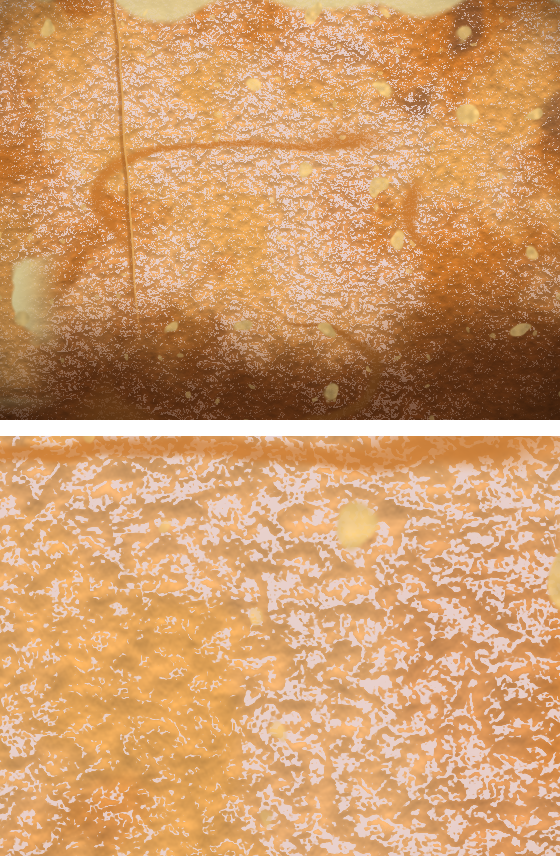
Top: the whole. Bottom: its middle third, enlarged.
A Shadertoy shader for this texture:

```glsl
// Glossy wrinkled caramel glaze with nut chips, pale dough and cool glints.

const vec3 BURNT  = vec3(0.35, 0.18, 0.07);
const vec3 AMBER  = vec3(0.81, 0.48, 0.18);
const vec3 HONEY  = vec3(0.91, 0.69, 0.39);
const vec3 HAZE   = vec3(0.88, 0.67, 0.50);
const vec3 GLINT  = vec3(0.91, 0.83, 0.83);
const vec3 NUT    = vec3(0.95, 0.81, 0.51);
const vec3 DOUGH  = vec3(0.90, 0.84, 0.62);
const vec3 STAIN  = vec3(0.45, 0.29, 0.20);
const vec2 LIGHT_CENTRE = vec2(0.68, 0.62);
const vec2 MIRROR_SLOPE = vec2(0.02, 0.045);
const float WRINKLE_SCALE = 62.0;
const float SLOPE_STEP = 0.0035;

float hash(vec2 p) {
    vec3 q = fract(vec3(p.xyx) * 0.1031);
    q += dot(q, q.yzx + 33.33);
    return fract((q.x + q.y) * q.z);
}

float noise(vec2 p) {
    vec2 i = floor(p), f = fract(p);
    f = f * f * (3.0 - 2.0 * f);
    return mix(mix(hash(i), hash(i + vec2(1, 0)), f.x),
               mix(hash(i + vec2(0, 1)), hash(i + vec2(1, 1)), f.x), f.y);
}

float fbm(vec2 p) {
    float sum = 0.0, amp = 0.53;
    for (int i = 0; i < 4; i++) {
        sum += amp * noise(p);
        p = mat2(1.6, 1.2, -1.2, 1.6) * p + 17.3;
        amp *= 0.5;
    }
    return sum;
}

// Fine surface height, nearly the same in every direction
float wrinkles(vec2 p) {
    return fbm(p * vec2(0.92, 1.05) * WRINKLE_SCALE);
}

// Scattered lumpy chips, one candidate per grid cell
float chips(vec2 p, float cell, float radius, float share) {
    vec2 id = floor(p / cell);
    vec2 jitter = vec2(hash(id + 3.1), hash(id + 8.7)) - 0.5;
    vec2 d = p - (id + 0.5 + 0.5 * jitter) * cell;
    float a = 6.2832 * hash(id + 21.4);
    d = mat2(cos(a), sin(a), -sin(a), cos(a)) * d;
    d.y *= 1.0 + 0.9 * hash(id + 5.9);
    float size = radius * mix(0.6, 1.0, hash(id + 13.2));
    float lump = (noise(p * 1.4 / radius) - 0.5) * 0.9 * size;
    float edge = 0.15 * radius + 0.001;
    return step(hash(id + 40.6), share) * smoothstep(edge, -edge, length(d) + lump - size);
}

// Thin smooth folds, mostly sideways with a slight tilt
float veins(vec2 p, float tilt, float seed) {
    p.y -= tilt * p.x;
    float ridge = abs(noise(p * vec2(1.7, 5.5) + seed) - 0.5);
    return smoothstep(0.04, 0.008, ridge) * smoothstep(0.40, 0.62, noise(p * 3.5 + seed + 31.0));
}

void mainImage(out vec4 fragColor, in vec2 fragCoord) {
    vec2 p = fragCoord / iResolution.y;
    float right = iResolution.x / iResolution.y;
    vec2 warp = vec2(fbm(p * 7.0), fbm(p * 7.0 + 50.0)) - 0.5;
    vec2 q = p + 0.14 * warp;
    float patches = fbm(q * 4.6 + 9.0);

    // Flash lighting: bright middle, dark lower edge and corners
    vec2 away = (p - LIGHT_CENTRE) * vec2(1.1, 1.3);
    float pool = exp(-1.9 * dot(away, away));
    float light = smoothstep(0.02, 0.37, p.y + 0.12 * warp.y - 0.20 * away.x * away.x);
    light *= mix(0.72, 1.0, smoothstep(0.1, 0.75, pool));

    // Glaze body
    vec3 col = mix(BURNT, AMBER, light);
    float thin = smoothstep(0.42, 0.66, patches + 0.10 * pool);
    col = mix(col, HONEY, 0.75 * thin * light);
    float gloss = smoothstep(0.28, 0.66, fbm(q * 6.5 + 70.0) + 0.24 * (pool - 0.5));
    col = mix(col, HAZE, 0.55 * gloss * light);

    // Dark stains toward the upper right
    float stain = smoothstep(0.60, 0.85, noise(q * 9.0 + 2.0));
    stain *= smoothstep(0.7, 1.0, p.x) * smoothstep(0.55, 0.72, p.y);
    col = mix(col, STAIN, 0.6 * stain);

    // Folds
    vec2 v = p + 0.05 * warp;
    float fold = max(veins(v, 0.12, 4.0), veins(v, -0.06, 23.0));
    col = mix(col, AMBER * mix(0.5, 0.97, light), 0.75 * fold);

    // Bare dough at the left and top edges
    float leftEdge = smoothstep(0.17, 0.02, p.x) * smoothstep(0.60, 0.42, p.y) * smoothstep(0.0, 0.12, p.y);
    float topEdge = smoothstep(0.975, 1.0, p.y + 0.12 * (noise(p.xx * 5.0) - 0.6));
    col = mix(col, HONEY * 0.88, 0.6 * leftEdge);
    float dough = leftEdge * smoothstep(0.45, 0.60, noise(q * 9.0 + 12.0)) + 0.85 * topEdge;
    dough = clamp(dough, 0.0, 1.0);
    col = mix(col, DOUGH * mix(0.8, 1.0, light), dough);

    // Nut chips and crumbs
    float nut = max(chips(p, 0.17, 0.026, 0.40), 0.7 * chips(p + 5.0, 0.075, 0.009, 0.30));
    float grain = 0.88 + 0.24 * noise(p * 90.0);
    col = mix(col, NUT * grain * mix(0.68, 1.0, light), 0.8 * nut);

    // Glints sit where the surface slope mirrors the flash
    vec2 s = p + 0.02 * warp;
    float h = wrinkles(s);
    vec2 slope = vec2(wrinkles(s + vec2(SLOPE_STEP, 0.0)), wrinkles(s + vec2(0.0, SLOPE_STEP))) - h;
    float bare = (1.0 - 0.8 * fold) * (1.0 - 0.85 * nut) * (1.0 - 0.9 * dough);
    col *= 1.0 + bare * (0.6 * slope.y + 0.25 * (h - 0.5));
    float reach = 0.028 + 0.042 * gloss + 0.012 * pool;
    float shine = smoothstep(reach + 0.012, reach - 0.024, length(slope - MIRROR_SLOPE));
    col = mix(col, GLINT, shine * bare * mix(0.25, 0.92, light));

    // Long thin crease running down the left side
    float across = p.x - 0.273 - 0.068 * (1.0 - p.y) - 0.006 * (noise(p.yy * 9.0) - 0.5);
    float extent = smoothstep(0.16, 0.36, p.y);
    col = mix(col, AMBER * 0.8, 0.6 * extent * smoothstep(0.009, 0.002, abs(across + 0.003)));
    col = mix(col, HONEY, 0.8 * extent * smoothstep(0.0035, 0.001, abs(across - 0.002)));

    // Corner falloff
    vec2 rim = abs(p / vec2(right, 1.0) - 0.5);
    col *= 1.0 - 0.28 * smoothstep(0.55, 0.72, length(rim));
    fragColor = vec4(clamp(col, 0.0, 1.0), 1.0);
}
```
